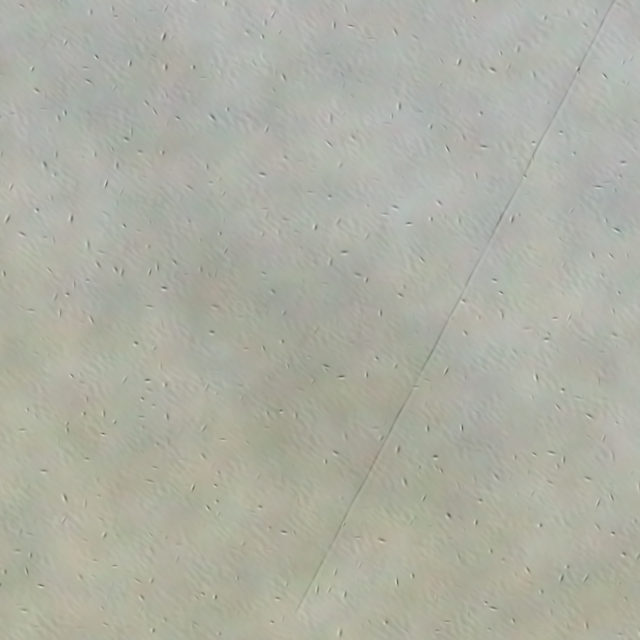
Reproduce this texture procedurally as a Shadertoy shader.

```glsl
// Weathered pale concrete: soft mottled stains, tiny pits and a thin slanting seam.

#define WARM_TONE    vec3(0.677, 0.678, 0.606)
#define COOL_TONE    vec3(0.688, 0.701, 0.680)
#define MOTTLE       0.070   // brightness of the cloudy stains
#define TINT         0.030   // strength of the colour blotches
#define SHADOW       0.042   // depth of the broad dark stain
#define GRAIN        0.030   // relief of the fine surface
#define PIT_CELLS    42.0    // pit cells across the canvas
#define PIT_DEPTH    0.300
#define SEAM_TOP     vec2(0.960, 1.000)
#define SEAM_BOTTOM  vec2(0.462, 0.043)
#define SEAM_WIDTH   0.0017
#define SEAM_DEPTH   0.130

vec2 hash2(vec2 p) {
    p = vec2(dot(p, vec2(127.1, 311.7)), dot(p, vec2(269.5, 183.3)));
    return fract(sin(p) * 43758.55);
}

mat2 rotation(float a) {
    float c = cos(a), s = sin(a);
    return mat2(c, -s, s, c);
}

float cornerSlope(vec2 cell, vec2 offset) {
    float a = 6.2832 * hash2(cell).x;
    return dot(vec2(cos(a), sin(a)), offset);
}

float gradientNoise(vec2 p) {
    vec2 i = floor(p), f = fract(p);
    vec2 u = f * f * f * (f * (f * 6.0 - 15.0) + 10.0);
    vec2 e = vec2(1.0, 0.0);
    float low  = mix(cornerSlope(i, f), cornerSlope(i + e.xy, f - e.xy), u.x);
    float high = mix(cornerSlope(i + e.yx, f - e.yx), cornerSlope(i + e.xx, f - e.xx), u.x);
    return mix(low, high, u.y);
}

float fbm(vec2 p) {
    float sum = 0.0, amp = 1.0;
    for (int k = 0; k < 4; k++) {
        sum += amp * gradientNoise(p);
        p = rotation(0.6) * p * 2.03 + 17.3;
        amp *= 0.55;
    }
    return sum;
}

// Fine relief: short slanted ridges lit from one side
float relief(vec2 p) {
    vec2 q = rotation(-0.75) * p * vec2(75.0, 135.0);
    vec2 lightStep = vec2(0.15, 0.45);
    float fine = gradientNoise(q) - gradientNoise(q + lightStep);
    float roughness = smoothstep(-0.25, 0.45, gradientNoise(p * 24.0 + 5.0));
    return fine * (0.35 + 1.5 * roughness);
}

// Scattered pits: dark slanted dents, each with a pale rim on one side
float pits(vec2 p) {
    vec2 cell = floor(p * PIT_CELLS);
    float sum = 0.0;
    for (int y = -1; y <= 1; y++)
    for (int x = -1; x <= 1; x++) {
        vec2 id = cell + vec2(x, y);
        vec2 shape = hash2(id + 71.0);
        vec2 kind = hash2(id + 133.0);
        vec2 center = (id + hash2(id)) / PIT_CELLS;
        vec2 d = rotation(2.1 + 2.2 * (shape.x - 0.5)) * (p - center);
        vec2 size = vec2(mix(0.0025, 0.0060, shape.y), mix(0.0013, 0.0022, kind.y));
        vec2 dent = d / size;
        vec2 rim = (d - vec2(0.0, 1.9 * size.y)) / size;
        float strength = pow(kind.x, 5.0);
        sum += strength * (0.55 * exp(-dot(rim, rim)) - exp(-dot(dent, dent)));
    }
    return sum;
}

// Thin broken seam with a faint pale lip
float seam(vec2 p) {
    vec2 along = SEAM_BOTTOM - SEAM_TOP;
    float len = length(along);
    vec2 dir = along / len;
    vec2 d = p - SEAM_TOP;
    float t = dot(d, dir);
    float side = dot(d, vec2(-dir.y, dir.x)) + 0.0035 * gradientNoise(vec2(t * 14.0, 3.0));
    float ends = smoothstep(-0.02, 0.0, t) * smoothstep(len + 0.01, len - 0.02, t);
    float wear = 0.50 + 0.9 * gradientNoise(vec2(t * 17.0, 8.0))
                      + 0.5 * gradientNoise(vec2(t * 60.0, 2.0));
    float groove = exp(-pow(side / SEAM_WIDTH, 2.0));
    float lip = exp(-pow((side - 0.0045) / 0.0028, 2.0));
    float grime = exp(-pow(side / 0.013, 2.0));
    return ends * (0.22 * lip - clamp(wear, 0.12, 1.0) * groove - 0.09 * grime);
}

void mainImage(out vec4 fragColor, in vec2 fragCoord) {
    vec2 p = fragCoord / iResolution.y;

    // Warm lower left drifting to cool upper right
    float drift = p.y + 0.35 * (p.x - 0.5) + 0.22 * fbm(p * 3.0 + 40.0);
    vec3 color = mix(WARM_TONE, COOL_TONE, smoothstep(0.05, 0.95, drift));

    // Cloudy stains and a broad diagonal shadow
    float mottle = 0.55 * fbm(p * 5.0 + 11.0) + 0.45 * fbm(p * 15.0 + 63.0);
    vec2 band = rotation(-0.86) * (p - vec2(0.36, 0.58));
    float shade = exp(-dot(band * vec2(2.4, 6.5), band * vec2(2.4, 6.5)));
    vec2 hollow = (p - vec2(0.53, 0.38)) / vec2(0.16, 0.14);
    shade += 0.55 * exp(-dot(hollow, hollow));
    color += MOTTLE * mottle - SHADOW * shade + 0.007;

    // Pink-green and yellow-blue blotches
    float pinkGreen = fbm(p * vec2(13.0, 17.0) + 90.0);
    float yellowBlue = fbm(p * vec2(10.0, 14.0) + 27.0);
    color += TINT * (pinkGreen * vec3(0.75, -0.45, 0.15) + yellowBlue * vec3(0.3, 0.1, -0.8));

    // Surface detail
    color += GRAIN * relief(p) + PIT_DEPTH * pits(p) + SEAM_DEPTH * seam(p);

    fragColor = vec4(clamp(color, 0.0, 1.0), 1.0);
}
```
